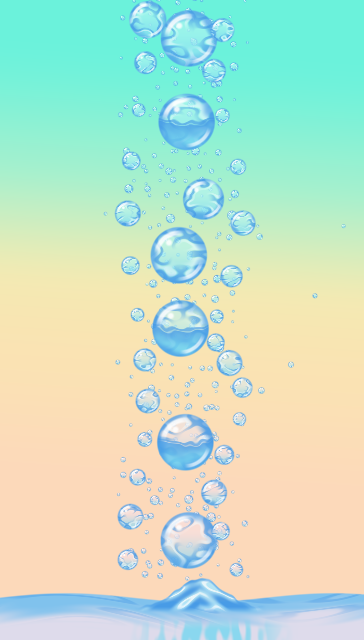
A Shadertoy shader for this background:

```glsl
#define DEEP vec3(0.27, 0.60, 0.90)
#define CYAN vec3(0.46, 0.84, 0.94)
#define MINT vec3(0.42, 0.95, 0.86)
#define LEMON vec3(0.95, 0.92, 0.70)
#define PEACH vec3(0.99, 0.85, 0.73)
#define LILAC vec3(0.87, 0.86, 0.92)
#define SEA_LEVEL 0.066
#define HERO_SIZE 0.044
#define SIDE_SIZE 0.0152

float hash(vec2 p) {
    return fract(sin(dot(p, vec2(127.1, 311.7))) * 43758.5);
}

vec2 slope(vec2 cell) {
    float a = 6.2832 * hash(cell);
    return vec2(cos(a), sin(a));
}

// Gradient noise, about -0.7 to 0.7
float noise(vec2 p) {
    vec2 i = floor(p), f = p - i;
    vec2 u = f * f * f * (f * (f * 6.0 - 15.0) + 10.0);
    vec2 e = vec2(1.0, 0.0);
    float low = mix(dot(slope(i), f), dot(slope(i + e), f - e), u.x);
    float high = mix(dot(slope(i + e.yx), f - e.yx), dot(slope(i + 1.0), f - 1.0), u.x);
    return mix(low, high, u.y);
}

float band(float v, float width) {
    return 1.0 - smoothstep(0.3 * width, width, abs(v));
}

vec3 sky(vec2 p) {
    float y = p.y + 0.07 * p.x;
    vec3 col = mix(PEACH, vec3(0.98, 0.89, 0.70), smoothstep(0.22, 0.46, y));
    col = mix(col, LEMON, smoothstep(0.42, 0.60, y));
    col = mix(col, vec3(0.67, 0.94, 0.80), smoothstep(0.53, 0.74, y));
    return mix(col, MINT, smoothstep(0.66, 0.93, y));
}

// Glass ball with an uneven wall, folds, an optional liquid level and glints
vec3 bubble(vec3 base, vec2 p, vec2 centre, float radius, float seed, float level) {
    vec2 q = (p - centre) / radius;
    float d = length(q), aa = 1.0 / (radius * iResolution.y);
    if (d > 1.0 + aa) return base;
    float warp = noise(q * 1.7 + seed);
    vec3 pale = mix(vec3(0.97, 0.88, 0.90), vec3(0.70, 0.96, 0.95), smoothstep(0.25, 0.6, p.y));
    vec3 col = mix(base, pale, 0.65);
    col = mix(col, CYAN, 0.6 * (1.0 - smoothstep(-0.9, 0.4, q.y)));

    // Folds near the wall
    float fold = noise(q * vec2(1.4, 2.1) + seed * 3.1);
    float outer = smoothstep(0.2, 0.75, d);
    col = mix(col, DEEP, 0.65 * outer * band(fold - 0.1, 0.14));
    col = mix(col, vec3(0.95, 0.99, 1.0), 0.6 * outer * band(fold + 0.12, 0.12));

    // Liquid held inside
    float surface = q.y - level - 0.2 * q.x * q.x - 0.16 * noise(q * 3.0 + seed);
    float wet = 1.0 - smoothstep(-aa, aa, surface);
    col = mix(col, mix(CYAN, DEEP, smoothstep(-0.7, 0.1, surface)), 0.8 * wet);
    col = mix(col, DEEP, 0.65 * band(surface - 0.07, 0.07));

    // Wall and glints
    col = mix(col, DEEP, 0.72 * smoothstep(0.66, 1.0, d + 0.28 * warp));
    float facing = dot(q / max(d, 0.01), vec2(-0.6, 0.8));
    float glint = smoothstep(0.6, 0.95, facing) * band(d - 0.79, 0.13);
    glint += 0.8 * smoothstep(0.75, 0.98, -facing) * band(d - 0.84, 0.1);
    glint += band(length(q - vec2(-0.35, 0.45)), 0.16);
    col = mix(col, vec3(1.0), 0.85 * min(glint, 1.0));
    return mix(base, col, 1.0 - smoothstep(1.0 - aa, 1.0 + aa, d));
}

// One tiny bubble at most in each cell, thinning away from the column
vec3 spray(vec3 col, vec2 p, float size, float seed) {
    vec2 cell = floor(p / size);
    vec2 jitter = vec2(hash(cell + seed), hash(cell + seed + 17.3));
    vec2 centre = (cell + 0.25 + 0.5 * jitter) * size;
    float chance = 0.8 * exp(-pow(abs(centre.x - 0.005) / 0.085, 4.0));
    if (centre.y < 0.09 || hash(cell + seed + 41.0) > chance) return col;
    float radius = size * mix(0.08, 0.22, pow(hash(cell + seed + 5.7), 2.0));
    return bubble(col, p, centre, radius, jitter.x * 9.0, -2.0);
}

vec3 water(vec3 col, vec2 p) {
    float aa = 1.0 / iResolution.y;
    float height = SEA_LEVEL + 0.007 * cos(15.1 * (p.x + 0.181));
    float depth = height - p.y;
    float ripple = noise(vec2(p.x * 7.0, p.y * 75.0 + 3.0 * sin(p.x * 9.0)));
    vec3 sea = mix(vec3(0.50, 0.76, 0.93), LILAC, smoothstep(0.005, 0.045, depth + 0.025 * ripple));
    sea = mix(sea, DEEP, 0.4 * band(ripple - 0.2, 0.17) * (1.0 - smoothstep(0.01, 0.05, depth)));
    float streak = 0.5 + noise(vec2(p.x * 75.0, p.y * 24.0));
    float mirrored = band(p.x - 0.045, 0.14) * (1.0 - smoothstep(0.015, 0.038, p.y));
    sea = mix(sea, CYAN, 0.8 * mirrored * smoothstep(0.25, 0.65, streak));
    col = mix(col, sea, smoothstep(-aa, aa, depth));

    // Splash mound
    vec2 m = p - vec2(0.028, 0.050);
    float crest = 0.046 * exp(-pow(m.x / 0.053, 2.0)) + 0.006 * noise(m.xx * 45.0);
    float mound = smoothstep(-aa, aa, crest - m.y) * smoothstep(-0.008, 0.003, m.y);
    mound *= 1.0 - smoothstep(0.075, 0.105, abs(m.x));
    float fold = noise(vec2(m.x * 24.0, (m.y + 0.5 * abs(m.x)) * 55.0));
    vec3 splash = mix(DEEP, vec3(0.70, 0.90, 0.97), smoothstep(-0.3, 0.25, fold));
    splash = mix(splash, vec3(1.0), 0.7 * band(fold - 0.22, 0.1));
    splash = mix(splash, DEEP, 0.6 * band(crest - m.y, 0.006));
    return mix(col, splash, 0.95 * mound);
}

void mainImage(out vec4 fragColor, in vec2 fragCoord) {
    vec2 p = (fragCoord - vec2(0.5 * iResolution.x, 0.0)) / iResolution.y;
    vec3 col = water(sky(p), p);
    col = spray(col, p, 0.022, 3.0);
    col = spray(col, p, 0.034, 29.0);

    // Large bubbles rising up the middle
    for (int n = 0; n < 7; n++) {
        float i = float(n), aside = n == 2 ? 1.0 : 0.0;
        vec2 c = vec2(0.003 + 0.008 * cos(i) + 0.034 * aside,
                      0.940 - 0.1311 * i + 0.0755 * exp(-pow(abs(i - 3.7), 2.0) / 1.5));
        float level = (n == 1 || n == 4 || n == 5) ? -0.12 : -2.0;
        col = bubble(col, p, c, HERO_SIZE - 0.012 * aside, i * 2.7 + 1.3, level);
    }

    // Smaller bubbles down the left flank
    for (int n = -1; n < 12; n++) {
        float i = float(n), s = sin(0.2856 * i);
        vec2 c = vec2(-0.069 + 0.0156 * cos((i - 7.0) * 0.8), 0.902 - 0.0706 * i - 0.0417 * s * s);
        float r = SIDE_SIZE + 0.005 * cos((i - 3.0) * 1.75) + (n < 0 ? 0.01 : 0.0);
        col = bubble(col, p, c, r, i * 1.9 + 30.0, -2.0);
    }

    // Smaller bubbles down the right flank
    for (int n = 0; n < 15; n++) {
        float i = float(n);
        vec2 c = vec2(0.073 - 0.023 * cos((i - 1.0) * 1.13),
                      0.954 - 0.0603 * i - 0.0885 * exp(-pow(abs(i - 5.6), 2.0) / 7.0));
        float r = SIDE_SIZE + 0.005 * cos((i - 0.5) * 1.65);
        col = bubble(col, p, c, r, i * 2.3 + 60.0, -2.0);
    }
    fragColor = vec4(col, 1.0);
}
```
